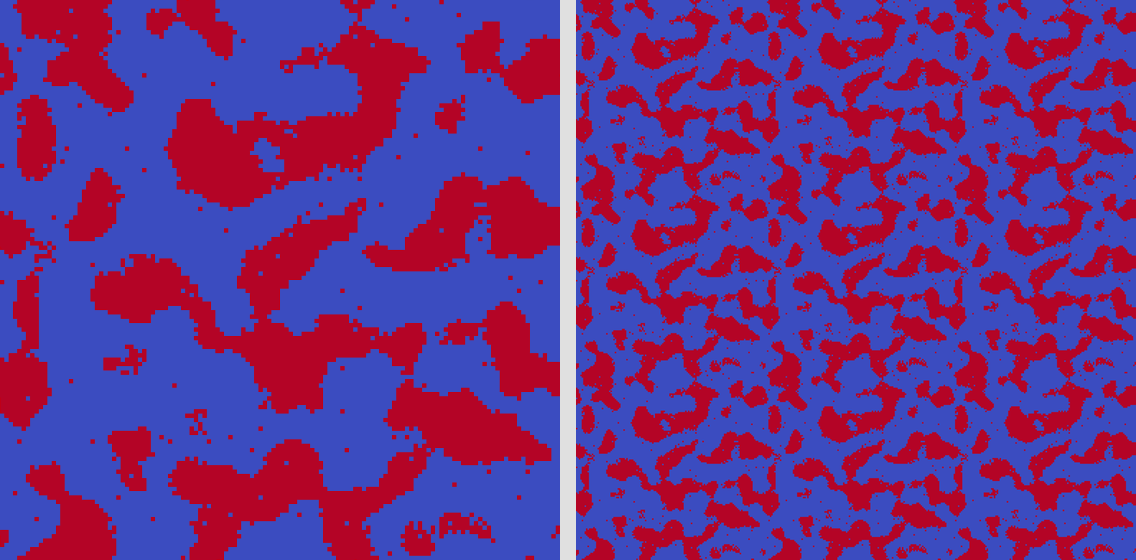
Left: one tile. Right: repeated 3 by 3.
A three.js fragment shader for this texture:

```glsl
// Two-state spin lattice: chunky red domains and stray flipped cells on blue.
// Wrapping gradient noise is thresholded once per square cell, with a little
// per-cell jitter to roughen the borders; cell edges are then blended narrowly.

varying vec2 vUv;

const vec3 BLUE = vec3(0.230, 0.299, 0.754);
const vec3 RED = vec3(0.706, 0.016, 0.150);
const vec3 RIM_RED = vec3(0.750, 0.000, 0.090);

const float CELLS = 130.0;         // lattice cells per side
const float COARSE_REPEATS = 8.0;  // noise squares per side, by octave
const float MEDIUM_REPEATS = 11.0;
const float FINE_REPEATS = 20.0;
const float MEDIUM_WEIGHT = 0.6;
const float FINE_WEIGHT = 0.2;
const float THRESHOLD = 0.085;     // higher leaves less red
const float JITTER = 0.09;         // roughness of the domain borders
const float FLIP_CHANCE = 0.006;   // share of stray cells
const float EDGE_SOFTNESS = 0.127; // half width of an edge, in cells
const float TAU = 6.2831853;

float hash(vec2 p, float seed) {
  vec3 q = fract(vec3(p.xyx + seed * 17.31 + 3.7) * vec3(0.1031, 0.1030, 0.0973));
  q += dot(q, q.yzx + 33.33);
  return fract((q.x + q.y) * q.z);
}

// Dot product of a corner's random unit gradient with the offset from it
float cornerSlope(vec2 corner, vec2 offset, float repeats, float seed) {
  float angle = TAU * hash(mod(corner, repeats), seed);
  return dot(vec2(cos(angle), sin(angle)), offset);
}

// Gradient noise that wraps after the given whole number of repeats
float gradientNoise(vec2 uv, float repeats, float seed) {
  vec2 p = uv * repeats + seed * vec2(0.37, 0.61);
  vec2 i = floor(p);
  vec2 f = p - i;
  vec2 w = f * f * f * (f * (f * 6.0 - 15.0) + 10.0);
  vec2 e = vec2(1.0, 0.0);
  float low = mix(cornerSlope(i, f, repeats, seed),
                  cornerSlope(i + e.xy, f - e.xy, repeats, seed), w.x);
  float high = mix(cornerSlope(i + e.yx, f - e.yx, repeats, seed),
                   cornerSlope(i + e.xx, f - e.xx, repeats, seed), w.x);
  return mix(low, high, w.y);
}

// State of one lattice cell: 1 is red, 0 is blue
float spin(vec2 cell) {
  cell = mod(cell, CELLS);
  vec2 uv = (cell + 0.5) / CELLS;
  float field = gradientNoise(uv, COARSE_REPEATS, 1.0)
              + MEDIUM_WEIGHT * gradientNoise(uv, MEDIUM_REPEATS, 2.0)
              + FINE_WEIGHT * gradientNoise(uv, FINE_REPEATS, 3.0)
              + JITTER * (hash(cell, 4.0) - 0.5);
  float state = step(THRESHOLD, field);
  float flipped = step(hash(cell, 5.0), FLIP_CHANCE);
  return abs(state - flipped);
}

// Blend of four cell states: x and y pairs by weight w
float blend(vec4 states, vec2 w) {
  return mix(mix(states.x, states.y, w.x), mix(states.z, states.w, w.x), w.y);
}

void main() {
  // The four cells whose centres surround this point
  vec2 p = vUv * CELLS - 0.5;
  vec2 cell = floor(p);
  vec2 f = p - cell;
  vec4 states = vec4(spin(cell), spin(cell + vec2(1.0, 0.0)),
                     spin(cell + vec2(0.0, 1.0)), spin(cell + 1.0));

  // Crisp cell shapes with narrow smooth edges
  float red = blend(states, smoothstep(0.5 - EDGE_SOFTNESS, 0.5 + EDGE_SOFTNESS, f));

  // Slightly more vivid red just inside each border
  float rim = 1.0 - smoothstep(0.62, 0.82, blend(states, f));

  gl_FragColor = vec4(mix(BLUE, mix(RED, RIM_RED, rim), red), 1.0);
}
```
